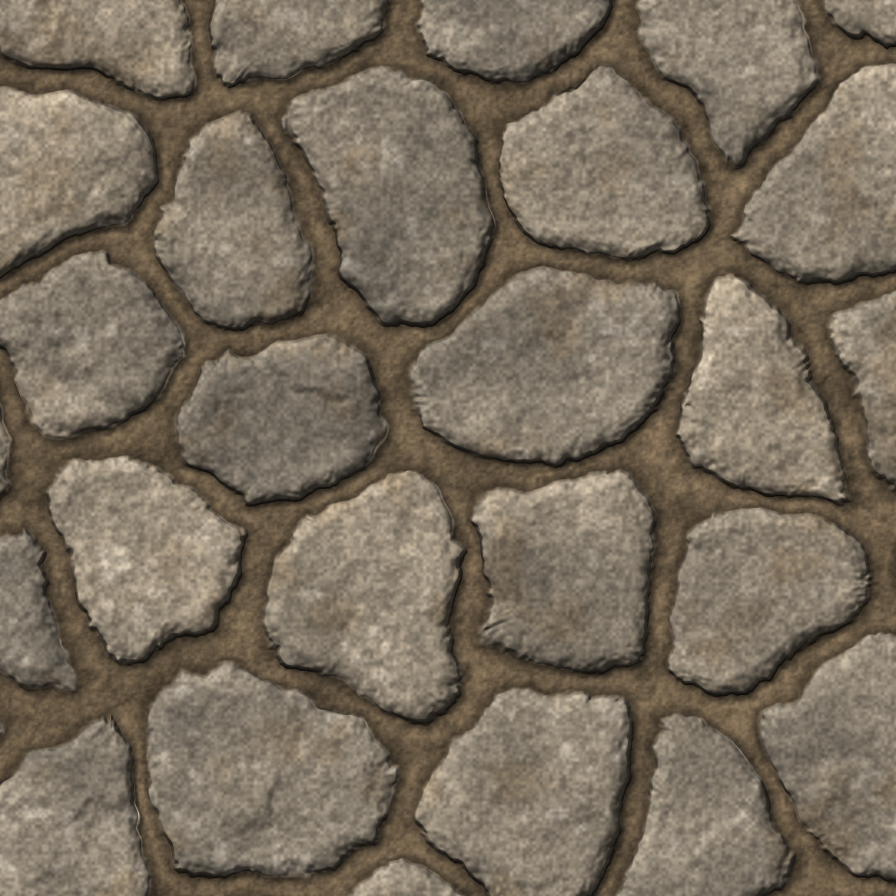
A three.js fragment shader for this texture:

```glsl
// Draws a wall of rough grey fieldstones set in sandy brown mortar.
varying vec2 vUv;

const float CELLS = 4.4;            // stones across the canvas
const float JITTER = 0.62;          // irregularity of stone centres
const float HALF_GAP = 0.062;       // half mortar width, in cells
const float ROUNDING = 17.0;        // lower values round corners more
const float BEVEL = 0.085;          // width of stone shoulder, in cells
const float STONE_HEIGHT = 0.009;   // heights in canvas units
const float RELIEF = 0.014;
const float LEDGE = 0.0030;
const float SLOPE_STEP = 0.0016;    // step for surface slopes
const vec3 LIGHT = vec3(-0.45, 0.62, 0.95);
const vec3 STONE_GREY = vec3(0.485, 0.452, 0.402);
const vec3 STONE_TAN = vec3(0.595, 0.545, 0.472);
const vec3 MORTAR = vec3(0.425, 0.362, 0.280);
const vec3 STAIN = vec3(0.47, 0.40, 0.31);

float hash(vec2 p) {
  vec3 q = fract(p.xyx * 0.1031);
  q += dot(q, q.yzx + 33.33);
  return fract((q.x + q.y) * q.z);
}

vec2 hash2(vec2 p) {
  return vec2(hash(p + 17.0), hash(p + 71.0));
}

float noise(vec2 p) {
  vec2 i = floor(p), f = fract(p);
  f = f * f * (3.0 - 2.0 * f);
  return mix(mix(hash(i), hash(i + vec2(1.0, 0.0)), f.x),
             mix(hash(i + vec2(0.0, 1.0)), hash(i + 1.0), f.x), f.y);
}

float fbm(vec2 p) {
  float sum = 0.0, amp = 0.5;
  for (int i = 0; i < 5; i++) {
    sum += amp * noise(p);
    p = mat2(1.6, 1.2, -1.2, 1.6) * p + 5.7;
    amp *= 0.5;
  }
  return sum;
}

// Centre of a stone; every other row is shifted by half a cell.
vec2 stoneCentre(vec2 cell) {
  return cell + vec2(0.5 * mod(cell.y, 2.0), 0.0) + 0.5 + (hash2(cell) - 0.5) * JITTER;
}

// x: distance inside the stone edge (negative in mortar), y: stone id.
vec2 stoneField(vec2 uv) {
  vec2 p = uv * CELLS + 20.0;
  p += 0.16 * (vec2(noise(p * 2.3), noise(p * 2.3 + 40.0)) - 0.5);
  p += 0.05 * (vec2(noise(p * 7.0), noise(p * 7.0 + 80.0)) - 0.5);
  vec2 home = floor(p), nearest = home, toNearest = vec2(9.0);
  for (int y = -2; y <= 2; y++) {
    for (int x = -2; x <= 2; x++) {
      vec2 cell = home + vec2(float(x), float(y));
      vec2 r = stoneCentre(cell) - p;
      if (dot(r, r) < dot(toNearest, toNearest)) { toNearest = r; nearest = cell; }
    }
  }
  // Soft minimum of the distances to all borders rounds the corners.
  float sum = 0.0;
  for (int y = -2; y <= 2; y++) {
    for (int x = -2; x <= 2; x++) {
      vec2 r = stoneCentre(nearest + vec2(float(x), float(y))) - p;
      vec2 across = r - toNearest;
      if (dot(across, across) > 0.0001)
        sum += exp(-ROUNDING * dot(0.5 * (r + toNearest), normalize(across)));
    }
  }
  float edge = -log(sum) / ROUNDING - HALF_GAP;
  edge += 0.035 * (noise(p * 13.0) - 0.5) + 0.016 * (noise(p * 34.0) - 0.5);
  return vec2(edge, hash(nearest + 5.0));
}

float stoneMask(float edge) {
  return smoothstep(-0.012, 0.012, edge);
}

// Rounded shoulders, broad undulation, broken ledges and pitted grain.
float surfaceHeight(vec2 uv, vec2 field) {
  float t = clamp(field.x / BEVEL, 0.0, 1.0);
  vec2 q = uv + field.y * 7.0;
  float rough = fbm(q * 13.0);
  float ledge = smoothstep(0.46, 0.56, fbm(q * 7.0 + 31.0));
  float stone = STONE_HEIGHT * t * (2.0 - t) + RELIEF * rough + LEDGE * ledge;
  float grit = 0.009 * fbm(uv * 24.0);
  return mix(grit, stone, stoneMask(field.x));
}

float heightAt(vec2 uv) {
  return surfaceHeight(uv, stoneField(uv));
}

void main() {
  vec2 field = stoneField(vUv);
  float mask = stoneMask(field.x);
  float height = surfaceHeight(vUv, field);
  vec2 slope = vec2(heightAt(vUv + vec2(SLOPE_STEP, 0.0)),
                    heightAt(vUv + vec2(0.0, SLOPE_STEP))) - height;
  vec3 normal = normalize(vec3(-slope / SLOPE_STEP, 1.0));
  vec3 lightDir = normalize(LIGHT);
  float shade = clamp(dot(normal, lightDir) / lightDir.z, 0.25, 1.28);

  // Stone colour varies per stone, in patches and in fine grains.
  float mottle = fbm(vUv * 9.0 + field.y * 13.0) - 0.48;
  float grain = 0.20 * (noise(vUv * 270.0) - 0.5) + 0.16 * (noise(vUv * 140.0 + 9.0) - 0.5);
  vec3 stone = mix(STONE_GREY, STONE_TAN, clamp(field.y + mottle * 0.9, 0.0, 1.0));
  stone = mix(stone, STAIN, 0.45 * smoothstep(0.55, 0.75, fbm(vUv * 16.0 + 60.0)));
  stone *= 1.0 + 0.35 * mottle;
  stone += 0.10 * smoothstep(0.66, 0.88, noise(vUv * 65.0) * 0.6 + noise(vUv * 24.0) * 0.4);

  // Mortar is darkened beside stones and below their thrown shadow.
  float contact = smoothstep(-0.065, 0.0, field.x);
  float shadow = smoothstep(-0.015, 0.035, stoneField(vUv + LIGHT.xy * 0.012).x);
  vec3 mortar = MORTAR * (0.82 + 0.40 * fbm(vUv * 30.0 + 3.0));
  mortar *= (1.0 - 0.34 * contact) * (1.0 - 0.36 * shadow);

  vec3 color = mix(mortar, stone, mask) * mix(1.0, shade, 0.88);
  color *= 1.0 + grain * mix(1.15, 1.3, mask);
  gl_FragColor = vec4(clamp(color, 0.0, 1.0), 1.0);
}
```
